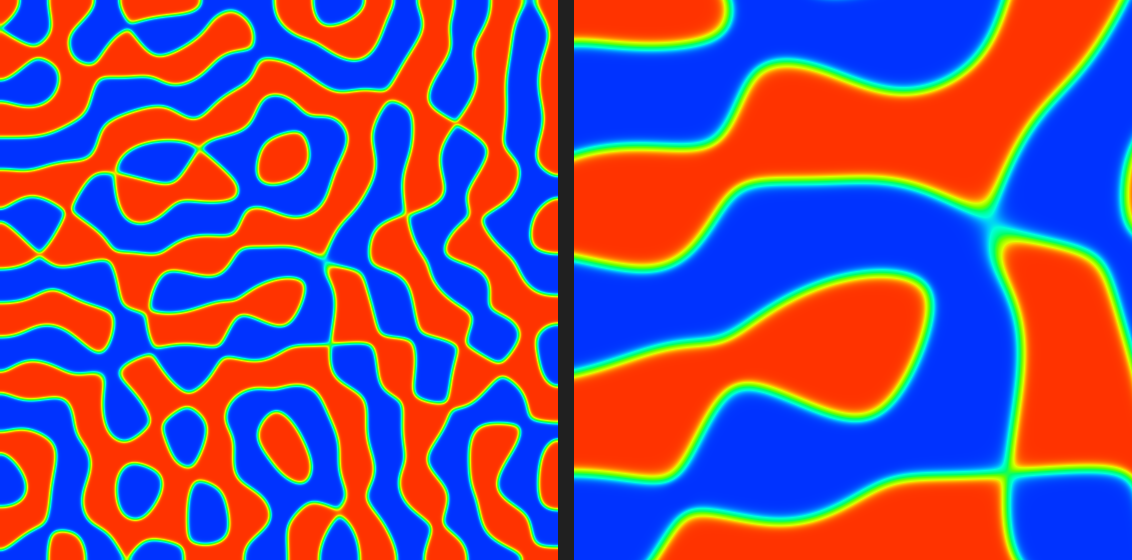
Left: the whole. Right: its middle third, enlarged.
This pattern is drawn by a Shadertoy shader. Its source:

```glsl
const float PI = 3.14159265;
const float WAVE_MIN = 15.3;      // half waves across the canvas, lower limit
const float WAVE_MAX = 18.7;      // half waves across the canvas, upper limit
const int   MODE_COUNT = 19;      // largest half wave count per axis, plus one
const float SEED = 3.7;
const float EDGE_WIDTH = 0.0033;  // softness of the domain borders
const float SADDLE_FLOOR = 0.2;   // rounds borders where the slope vanishes
const float GREEN_FLOOR = 0.20;   // green left inside the flat domains
const float GREEN_SLOPE = 2.0;
const float SIDE_BASE = 0.2;      // red and blue at the middle of a border
const float SIDE_SLOPE = 1.1;

float hash(vec2 p) {
    vec3 q = fract(vec3(p.xyx) * vec3(0.1031, 0.1030, 0.0973) + SEED * 0.137);
    q += dot(q, q.yzx + 33.33);
    return fract((q.x + q.y) * q.z);
}

// Layered standing waves of similar length: value in x, slope in yz.
// Cosine modes make the domains meet the canvas sides at right angles.
vec3 labyrinth(vec2 p) {
    vec3 field = vec3(0.0);
    float energy = 0.0;
    for (int m = 0; m < MODE_COUNT; m++) {
        float kx = PI * float(m);
        float cx = cos(kx * p.x);
        float sx = sin(kx * p.x);
        for (int n = 0; n < MODE_COUNT; n++) {
            vec2 mode = vec2(m, n);
            float len = length(mode);
            if (len < WAVE_MIN || len > WAVE_MAX) continue;
            float amplitude = 2.0 * hash(mode + 11.0) - 1.0;
            float ky = PI * float(n);
            float cy = cos(ky * p.y);
            float sy = sin(ky * p.y);
            field += amplitude * vec3(cx * cy, -kx * sx * cy, -ky * cx * sy);
            energy += 0.25 * amplitude * amplitude;
        }
    }
    return field / sqrt(energy);
}

// Rainbow ramp from blue (-1) over green (0) to red (1)
vec3 rainbow(float t) {
    float red = SIDE_BASE + SIDE_SLOPE * t;
    float green = GREEN_FLOOR + GREEN_SLOPE * (1.0 - abs(t));
    float blue = SIDE_BASE - SIDE_SLOPE * t;
    return clamp(vec3(red, green, blue), 0.0, 1.0);
}

void mainImage(out vec4 fragColor, in vec2 fragCoord) {
    vec2 p = fragCoord / iResolution.xy;
    vec3 field = labyrinth(p);

    // Dividing by the slope gives borders of even width
    float slopeFloor = SADDLE_FLOOR * PI * 0.5 * (WAVE_MIN + WAVE_MAX);
    float borderDist = field.x / length(vec3(field.yz, slopeFloor));

    float level = tanh(clamp(borderDist / EDGE_WIDTH, -8.0, 8.0));
    fragColor = vec4(rainbow(level), 1.0);
}
```
